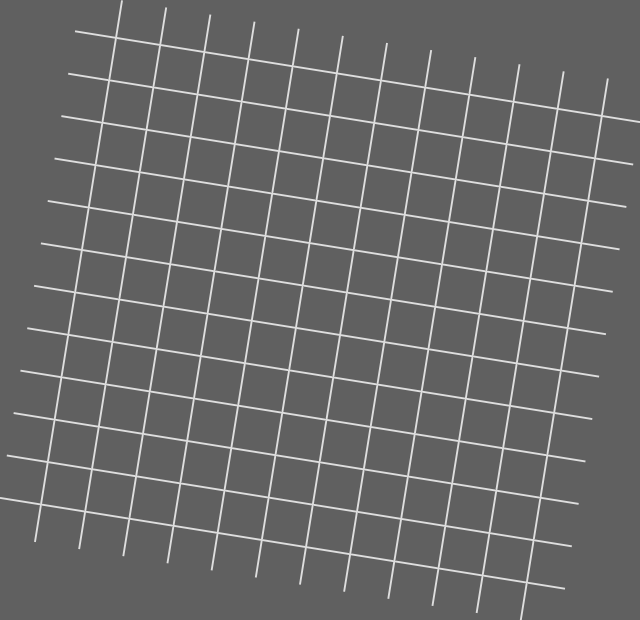
Write a Shadertoy shader that draws this pattern.

```glsl
// A tilted lattice of thin pale lines on flat grey, twelve each way, with free ends.
// The plane is rotated, then each family folds to its nearest line by a clamped
// repeat, and the distance to that finite bar gives antialiased coverage.

// Lengths are fractions of the canvas height.
const float TILT = 0.1594;                      // clockwise, radians
const float LINE_COUNT = 12.0;                  // lines in each family
const vec2 SPACING = vec2(0.07215, 0.0693);     // between steep, between shallow lines
const vec2 HALF_LENGTH = vec2(0.4424, 0.4615);  // of steep, of shallow lines
const float HALF_WIDTH = 0.00152;
const float STEEP_SHIFT = 0.0023;               // sideways offset of the steep family
const vec3 GROUND_COLOR = vec3(0.376);
const vec3 LINE_COLOR = vec3(0.871);

// Signed offset from the nearest line of a finite, centred row.
float offsetToLine(float across, float spacing) {
    float middle = 0.5 * (LINE_COUNT - 1.0);
    float index = clamp(round(across / spacing + middle), 0.0, LINE_COUNT - 1.0);
    return across - (index - middle) * spacing;
}

// Coverage of a row of parallel bars; the pixel size sets the edge softness.
float barCoverage(float across, float along, float spacing, float halfLength, float pixel) {
    vec2 edge = vec2(HALF_WIDTH, halfLength)
              - abs(vec2(offsetToLine(across, spacing), along));
    vec2 inside = clamp(edge / pixel + 0.5, 0.0, 1.0);
    return inside.x * inside.y;
}

void mainImage(out vec4 fragColor, in vec2 fragCoord) {
    float pixel = 1.0 / iResolution.y;
    vec2 p = (fragCoord - 0.5 * iResolution.xy) * pixel;

    // Lattice axes: x follows the shallow lines, y the steep ones.
    float c = cos(TILT), s = sin(TILT);
    vec2 q = vec2(c * p.x - s * p.y, s * p.x + c * p.y);

    float steep = barCoverage(q.x - STEEP_SHIFT, q.y, SPACING.x, HALF_LENGTH.x, pixel);
    float shallow = barCoverage(q.y, q.x, SPACING.y, HALF_LENGTH.y, pixel);

    fragColor = vec4(mix(GROUND_COLOR, LINE_COLOR, max(steep, shallow)), 1.0);
}
```
